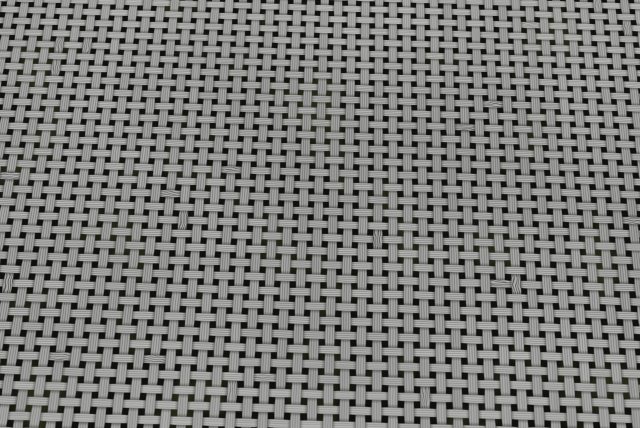
Write a Shadertoy shader that draws this texture.

```glsl
// Grey plain-weave mesh seen at a slight tilt: ribbed strands pass over and
// under each other around dark square holes. The plane is projected to weave
// coordinates, each strand is shaded by its lift, and pixels are supersampled.

const float PI = 3.14159265;

float hash(vec2 p) {
    vec3 q = fract(p.xyx * vec3(0.1031, 0.1030, 0.0973));
    q += dot(q, q.yzx + 33.33);
    return fract((q.x + q.y) * q.z);
}

vec2 gradient(vec2 cell) {
    float angle = 2.0 * PI * hash(cell);
    return vec2(cos(angle), sin(angle));
}

// Gradient noise, roughly -0.7 to 0.7
float noise(vec2 p) {
    vec2 i = floor(p), f = p - i, s = f * f * f * (f * (f * 6.0 - 15.0) + 10.0);
    vec2 e = vec2(1, 0);
    float low = mix(dot(gradient(i), f), dot(gradient(i + e), f - e), s.x);
    float high = mix(dot(gradient(i + e.yx), f - e.yx), dot(gradient(i + 1.0), f - 1.0), s.x);
    return mix(low, high, s.y);
}

// Canvas point (height = 1) to weave units: one strand per unit both ways
vec2 weavePlane(vec2 p) {
    float depth = 6.05 - p.y;
    float rowDepth = depth - 0.03 * (p.x - 0.75);
    return vec2((p.x - 0.918) / (0.0063 * depth), 0.39 - 1005.5 / rowDepth);
}

// Four-ribbed strand; it crests where "along" is even. Returns shade, coverage
vec2 strand(float across, float along, float id, float halfWidth, float focus) {
    float lift = cos(PI * along);
    float segment = round(along * 0.5);
    float frayed = step(0.988, hash(vec2(segment, id)));
    across += 0.03 * noise(vec2(along * 0.6, id * 7.3));

    float side = across / (halfWidth * (1.0 + 0.04 * lift));
    float rib = side * 2.0 + 2.0;
    rib += (0.12 + 0.9 * frayed) * noise(vec2(along * 1.7, id * 3.7 + rib * 0.4));
    float groove = smoothstep(0.35, 1.0, abs(fract(rib) - 0.5) * 2.0);

    float shade = 1.0 - (0.27 + 0.25 * frayed) * focus * groove;
    shade *= mix(0.6, 1.0, smoothstep(-0.9, 0.1, lift));
    shade *= 1.0 - 0.22 * smoothstep(0.7, 1.0, abs(side));
    shade *= 0.97 + 0.06 * hash(vec2(id, floor(rib)));
    shade *= 0.98 + 0.04 * hash(vec2(segment + 40.0, id));
    return vec2(shade, 1.0 - smoothstep(0.93, 1.07, abs(side)));
}

vec3 mesh(vec2 p) {
    vec2 w = weavePlane(p);
    vec2 id = round(w), offset = w - id;

    // Ribs lose contrast toward the near and far edges of the sheet
    float focus = 1.0 - 0.45 * smoothstep(0.2, 0.5, abs(p.y - 0.5));
    vec2 warp = strand(offset.x, w.y + id.x, id.x, 0.305, focus);
    vec2 weft = strand(offset.y, w.x + id.y + 1.0, id.y + 300.0, 0.275, focus);
    vec3 warpColor = vec3(0.645, 0.645, 0.637) * warp.x;
    vec3 weftColor = vec3(0.690, 0.690, 0.680) * weft.x;

    // Faint olive light shows through some of the holes
    float glow = smoothstep(0.0, 0.6, noise(p * 6.0) + 0.5 * noise(w * 0.7));
    vec3 color = mix(vec3(0.06, 0.06, 0.045), vec3(0.16, 0.16, 0.10), glow);

    // Alternate which strand lies on top in a checkerboard
    if (mod(id.x + id.y, 2.0) < 0.5) {
        color = mix(color, weftColor, weft.y);
        color = mix(color, warpColor, warp.y);
    } else {
        color = mix(color, warpColor, warp.y);
        color = mix(color, weftColor, weft.y);
    }
    return color * (1.0 + 0.06 * noise(p * 2.5 + 9.0));
}

void mainImage(out vec4 fragColor, in vec2 fragCoord) {
    vec3 sum = vec3(0);
    for (int k = 0; k < 16; k++) {
        vec2 jitter = (vec2(k % 4, k / 4) + 0.5) / 4.0 - 0.5;
        sum += mesh((fragCoord + jitter) / iResolution.y);
    }
    fragColor = vec4(sum / 16.0, 1.0);
}
```
